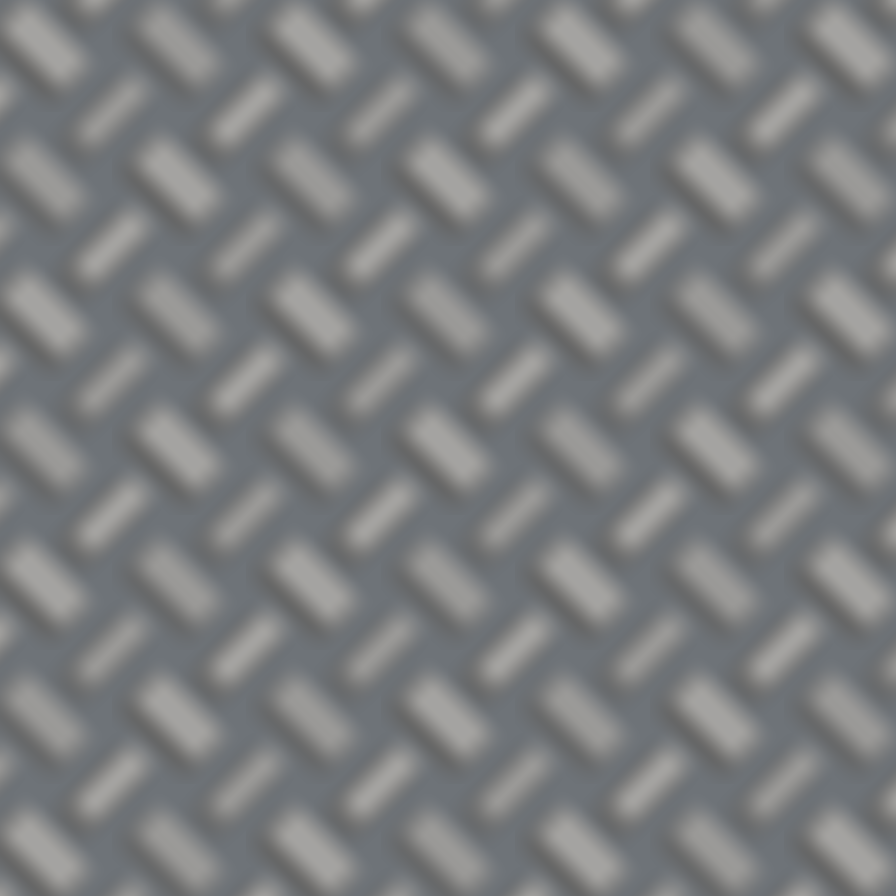
This texture is drawn by a WebGL 2 fragment shader. Its source:

```glsl
#version 300 es
precision highp float;
// Soft-lit steel tread plate: raised bars crossing in two alternating diagonals.

uniform vec2 u_resolution;
out vec4 fragColor;

// Layout, in canvas widths
const float REPEATS = 20.0 / 3.0;
const vec2 FIRST_BAR = vec2(0.05);

// Bar sizes, in repeats: half length, half width
const vec2 FALLING_BAR = vec2(0.33, 0.15);
const vec2 RISING_BAR = vec2(0.31, 0.115);
const vec2 BAR_BLUR = vec2(0.14, 0.115);

// Shadow, in repeats
const vec2 SHADOW_SHIFT = vec2(-0.085, -0.07);
const vec2 SHADOW_GROW = vec2(0.03, 0.035);
const vec2 SHADOW_BLUR = vec2(0.16, 0.13);
const float SHADOW_STRENGTH = 0.85;

// Every other bar is a little lower and slimmer
const float LOW_HEIGHT = 0.84;
const float LOW_WIDTH = 0.93;

const vec3 STEEL = vec3(0.430, 0.450, 0.470);
const vec3 SHADOW = vec3(0.380, 0.373, 0.363);
const vec3 HIGHLIGHT = vec3(0.645, 0.640, 0.630);

// Soft rectangle: 1 inside, fading to 0 across the blur
float softBox(vec2 p, vec2 halfSize, vec2 blur) {
    vec2 edge = 1.0 - smoothstep(halfSize - blur, halfSize + blur, abs(p));
    return edge.x * edge.y;
}

// Returns (light, shade) for one diagonal; slope is +1 rising, -1 falling
vec2 barLayer(vec2 p, vec2 halfSize, float slope) {
    vec2 cell = floor(p + 0.5);
    vec2 local = p - cell;
    float low = mod(cell.x + cell.y, 2.0);
    float height = mix(1.0, LOW_HEIGHT, low);
    halfSize.y *= mix(1.0, LOW_WIDTH, low);

    // Columns are the directions along and across the bar
    mat2 axes = mat2(vec2(1.0, slope), vec2(-slope, 1.0)) * inversesqrt(2.0);
    float light = softBox(local * axes, halfSize, BAR_BLUR);
    float shade = softBox((local - SHADOW_SHIFT) * axes,
                          halfSize + SHADOW_GROW, SHADOW_BLUR);
    return vec2(light, shade) * height;
}

void main() {
    vec2 uv = gl_FragCoord.xy / u_resolution;
    vec2 p = (uv - FIRST_BAR) * REPEATS;

    vec2 falling = barLayer(p, FALLING_BAR, -1.0);
    vec2 rising = barLayer(p - 0.5, RISING_BAR, 1.0);

    // Shadows lie on the plate, highlights on top
    float shade = max(falling.y, rising.y) * SHADOW_STRENGTH;
    float light = max(falling.x, rising.x);
    vec3 color = mix(STEEL, SHADOW, shade);
    color = mix(color, HIGHLIGHT, light);
    fragColor = vec4(color, 1.0);
}
```
